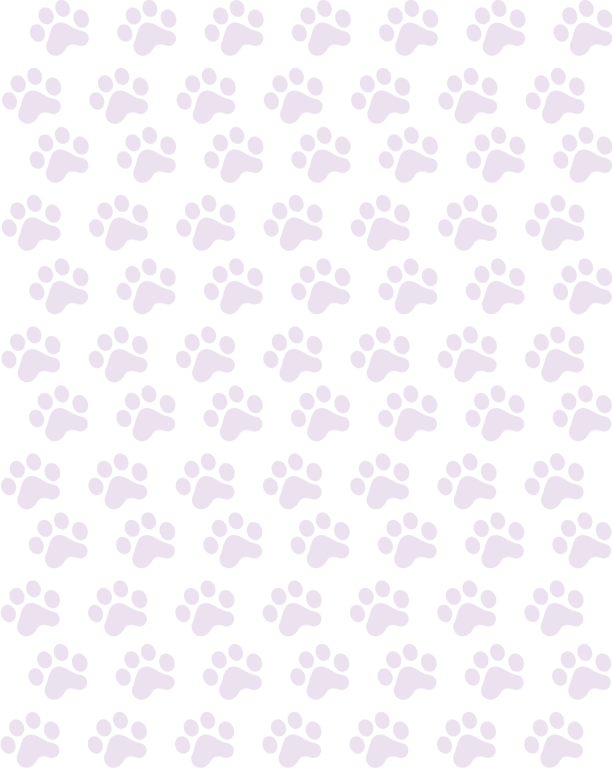
Give the GLSL for this pattern, as a Shadertoy shader.

```glsl
const float PITCH = 86.85;

// Approximate distance to a tilted ellipse
float toe(vec2 p, vec2 center, vec2 radii) {
    float c = cos(0.35), s = sin(0.35);
    vec2 q = mat2(c, s, -s, c) * (p - center);
    return (length(q / radii) - 1.0) * radii.x;
}

// Capsule whose radius changes from ra to rb
float taperedCapsule(vec2 p, vec2 a, vec2 b, float ra, float rb) {
    vec2 axis = b - a;
    float t = clamp(dot(p - a, axis) / dot(axis, axis), 0.0, 1.0);
    return length(p - a - axis * t) - mix(ra, rb, t);
}

float smoothUnion(float a, float b, float k) {
    float h = max(k - abs(a - b), 0.0) / k;
    return min(a, b) - h * h * k * 0.25;
}

// Paw with its upper left corner at zero, y pointing down
float paw(vec2 p) {
    vec2 heel = vec2(31.0, 32.0);
    float leftLobe = taperedCapsule(p, heel, vec2(26.0, 46.5), 5.5, 9.3);
    float rightLobe = taperedCapsule(p, heel, vec2(51.5, 38.5), 5.5, 7.5);
    float d = smoothUnion(leftLobe, rightLobe, 16.0);
    d = min(d, toe(p, vec2(8.0, 33.0), vec2(7.3, 8.9)));
    d = min(d, toe(p, vec2(16.6, 15.9), vec2(7.4, 8.7)));
    d = min(d, toe(p, vec2(33.0, 8.4), vec2(7.2, 8.7)));
    return min(d, toe(p, vec2(51.5, 18.6), vec2(7.6, 9.3)));
}

void mainImage(out vec4 fragColor, in vec2 fragCoord) {
    vec2 uv = fragCoord / iResolution.xy;
    vec2 p = vec2(uv.x, 1.0 - uv.y) * vec2(609.0, 768.0);

    // Twelve staggered rows of seven, in slightly uneven pairs
    float d = 1e3;
    for (int row = 0; row < 12; row++) {
        float pair = float(row / 2);
        float odd = float(row % 2);
        float left = mix(29.3, 1.5, odd) - 0.3 * pair;
        float top = 127.0 * pair + 4.5 * floor((pair + 1.0) / 3.0) + 68.0 * odd;
        vec2 q = p - vec2(left, top);
        q.x -= PITCH * clamp(floor((q.x + 13.0) / PITCH), 0.0, 6.0);
        d = min(d, paw(q));
    }

    // Lilac paws on white
    float edge = 0.7 * 768.0 / iResolution.y;
    float ink = 1.0 - smoothstep(-edge, edge, d);
    fragColor = vec4(mix(vec3(1.0), vec3(0.925, 0.885, 0.938), ink), 1.0);
}
```
